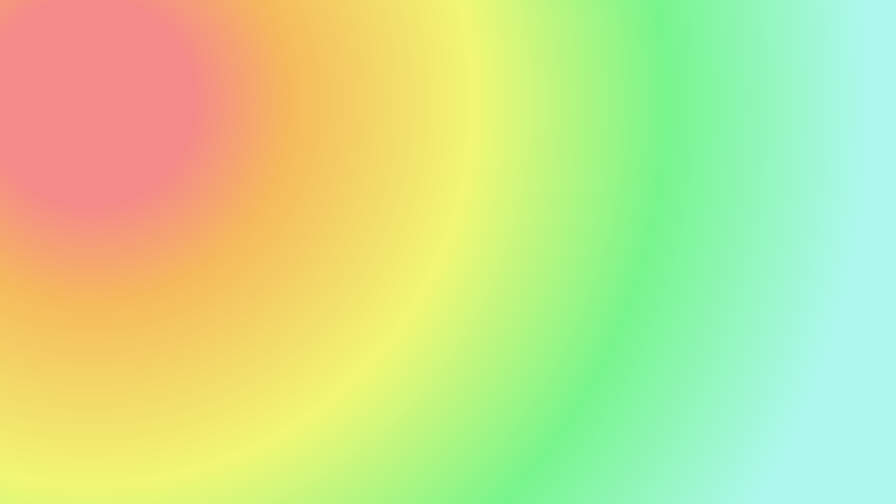
A Shadertoy shader for this background:

```glsl
// A pastel rainbow glow spreading from a coral disc near the upper left.
// Distance from the disc's centre, in canvas heights, runs through a chain
// of linear colour ramps: coral, orange, yellow, green and pale cyan.

// Linear ramp from 0 at the inner radius to 1 at the outer radius
float ramp(float inner, float outer, float radius) {
    return clamp((radius - inner) / (outer - inner), 0.0, 1.0);
}

void mainImage(out vec4 fragColor, in vec2 fragCoord) {
    vec2 position = fragCoord / iResolution.y;
    vec2 centre = vec2(0.1 * iResolution.x / iResolution.y, 0.8);
    float radius = length(position - centre);

    // Each ramp starts where the previous colour is pure
    vec3 colour = vec3(0.961, 0.541, 0.541);
    colour = mix(colour, vec3(0.961, 0.729, 0.361), ramp(0.205, 0.400, radius));
    colour = mix(colour, vec3(0.945, 0.969, 0.455), ramp(0.400, 0.765, radius));
    colour = mix(colour, vec3(0.471, 0.961, 0.549), ramp(0.765, 1.143, radius));
    colour = mix(colour, vec3(0.686, 0.973, 0.941), ramp(1.143, 1.560, radius));

    fragColor = vec4(colour, 1.0);
}
```
